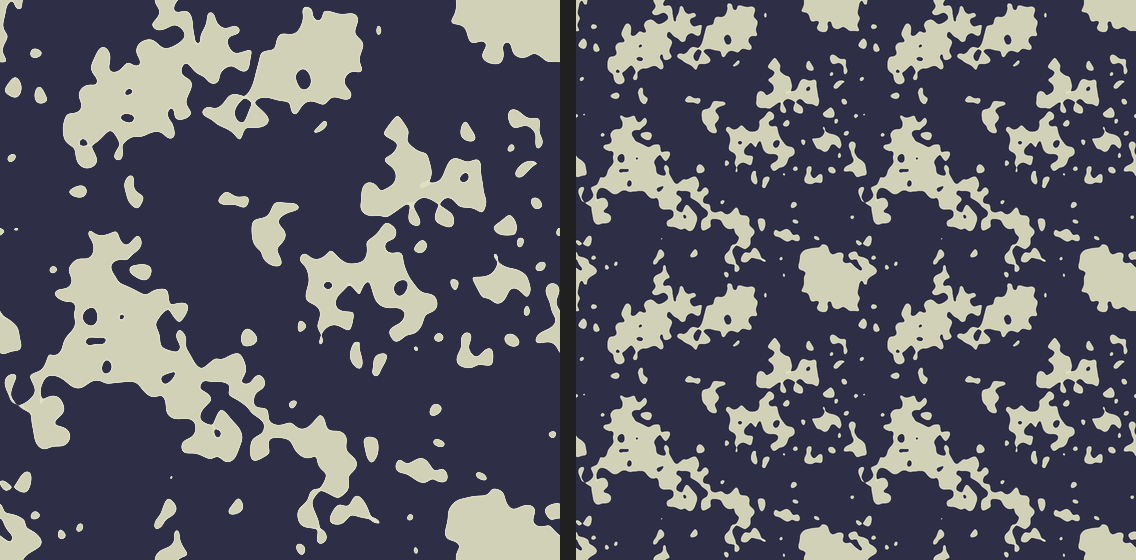
Left: one tile. Right: repeated 2 by 2.
This pattern is drawn by a Shadertoy shader. Its source:

```glsl
// Seamless camouflage of ragged cream islands with thin pale rims on dark indigo.

const float TAU = 6.28319;
const int WAVES = 16;

float hash(float n) {
    return fract(sin(n * 12.9898 + 4.1) * 43758.545);
}

// One band of sine waves with whole-number frequencies, so it wraps.
// Returns height (variance amp^2) in x and its gradient in yz.
vec3 waveBand(vec2 p, float lowFreq, float highFreq, float amp, float seed) {
    vec3 sum = vec3(0.0);
    for (int i = 0; i < WAVES; i++) {
        float n = float(i);
        float angle = 0.5 * TAU * (n + 0.7 * hash(n + seed)) / float(WAVES);
        float freq = mix(lowFreq, highFreq, fract(n * 0.618 + 0.3));
        vec2 k = round(freq * vec2(cos(angle), sin(angle)));
        float phase = TAU * (dot(k, p) + hash(n + seed + 50.0));
        sum += vec3(sin(phase), TAU * k * cos(phase));
    }
    return sum * amp * sqrt(2.0 / float(WAVES));
}

void mainImage(out vec4 fragColor, in vec2 fragCoord) {
    vec2 uv = fragCoord / iResolution.xy;

    // Large islands, then lobes, then small specks and holes
    vec3 field = waveBand(uv, 1.8, 4.4, 1.0, 3.0)
               + waveBand(uv, 6.0, 11.0, 0.62, 117.0)
               + waveBand(uv, 13.0, 25.0, 0.49, 231.0);

    // Height above the shore; dividing by the slope gives a distance
    float height = field.x - 0.755;
    float slope = length(field.yz);
    float shoreDist = height / max(slope, 12.0);
    float rimDist = height / max(slope, 35.0); // widens the rim at narrow necks

    vec3 indigo = vec3(0.18, 0.18, 0.28);
    vec3 cream = vec3(0.82, 0.82, 0.72);
    vec3 paleRim = vec3(0.875, 0.875, 0.775);

    // Thin pale rim just inside a crisp shore
    vec3 island = mix(paleRim, cream, smoothstep(0.0019, 0.0023, rimDist));
    vec3 color = mix(indigo, island, smoothstep(-0.0007, 0.0007, shoreDist));
    fragColor = vec4(color, 1.0);
}
```
